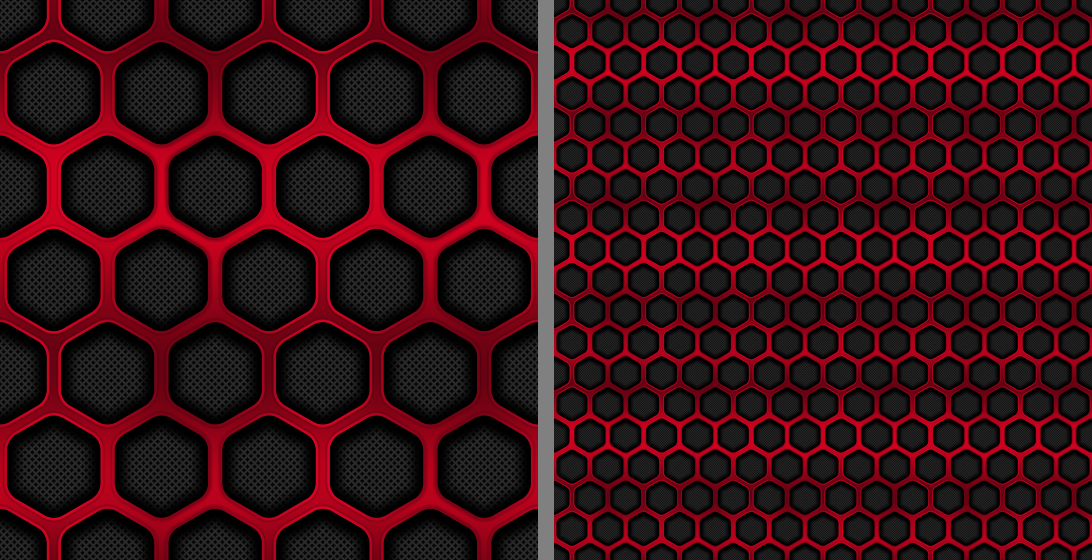
Left, the tile; right, the same tile 3 across and 3 down.
This pattern is drawn by a Shadertoy shader. Its source:

```glsl
// Glossy red honeycomb grille over a dark diamond-hatched mesh, tiling 5 x 6 cells.
const float TAU = 6.2831853;

// Offset from the nearest cell centre; neighbouring centres are one unit apart.
vec2 hexCell(vec2 p) {
    vec2 period = vec2(1.0, sqrt(3.0));
    vec2 a = mod(p + 0.5 * period, period) - 0.5 * period;
    vec2 b = mod(p, period) - 0.5 * period;
    return dot(a, a) < dot(b, b) ? a : b;
}

// Signed distance to a pointy-top hexagon with rounded corners.
float roundedHex(vec2 p, float apothem, float radius) {
    const vec3 k = vec3(-0.8660254, 0.5, 0.5773503);
    float r = apothem - radius;
    p = abs(p.yx);
    p -= 2.0 * min(dot(k.xy, p), 0.0) * k.xy;
    p -= vec2(clamp(p.x, -k.z * r, k.z * r), r);
    return length(p) * sign(p.y) - radius;
}

// Dark grey diagonal lattice with black diamond openings.
vec3 meshColor(vec2 uv) {
    vec2 m = uv * vec2(75.0, 78.0);
    vec2 q = abs(fract(vec2(m.x + m.y, m.x - m.y)) - 0.5);
    float soft = 75.0 / iResolution.x;
    float wire = smoothstep(0.3 - soft, 0.3 + soft, max(q.x, q.y));
    return mix(vec3(0.018), vec3(0.172, 0.17, 0.174), wire);
}

// Uneven vertical bands of light, slightly bent across the width.
vec3 frameColor(vec2 uv) {
    float t = 1.0 - uv.y;
    t += 0.035 * cos(TAU * (t - 0.14)) + 0.012 * sin(TAU * 2.0 * uv.x);
    float light = 0.5 + 0.4 * cos(TAU * 2.0 * (t - 0.357))
                + 0.1 * cos(TAU * (t - 0.357));
    return mix(vec3(0.36, 0.01, 0.065), vec3(0.83, 0.005, 0.125), light);
}

void mainImage(out vec4 fragColor, in vec2 fragCoord) {
    vec2 uv = fragCoord / iResolution.xy;
    vec2 cell = hexCell(uv * vec2(5.0, 3.0 * sqrt(3.0)));
    float d = roundedHex(cell, 0.434, 0.175);
    float px = 5.0 / iResolution.x;

    // Recessed mesh, shaded by the frame and more strongly from above
    float shade = smoothstep(0.01, 0.19, -d - 0.04 * smoothstep(0.0, 0.45, cell.y));
    vec3 mesh = meshColor(uv) * shade;

    // Frame with a groove and a rim whose glint drifts across the width
    vec3 frame = frameColor(uv);
    frame *= 1.0 - 0.16 * (1.0 - smoothstep(0.0, 0.012 + px, abs(d - 0.03)));
    float glint = 0.5 + 0.5 * cos(TAU * 2.0 * (uv.x - 0.1));
    vec3 rim = mix(vec3(0.44, 0.01, 0.075), vec3(0.88, 0.02, 0.15), glint);
    float rimMask = 1.0 - smoothstep(0.006, 0.012 + px, abs(d - 0.011));
    frame = mix(frame, rim, 0.8 * rimMask);

    vec3 color = mix(mesh, frame, smoothstep(-0.6 * px, 0.6 * px, d));
    fragColor = vec4(color, 1.0);
}
```
